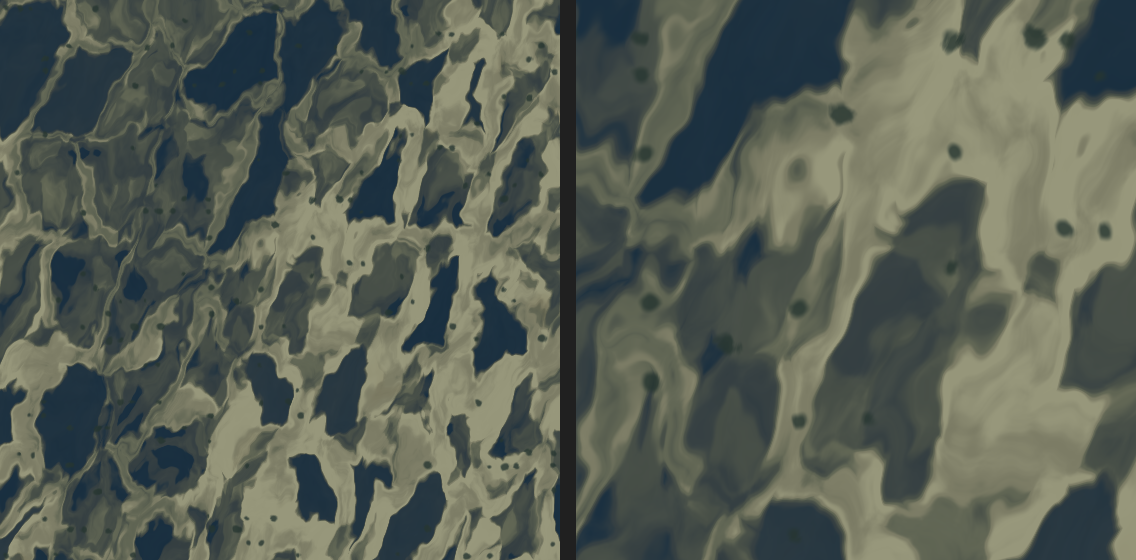
Left, the full canvas; right, a detail of the centre.
This texture is drawn by a three.js fragment shader. Its source:

```glsl
varying vec2 vUv;

#define CELLS vec2(8.5, 5.2)
#define LEAN 0.24
#define WARP 0.075
#define THIN_WALL 0.075
#define THICK_WALL 0.20
#define SOFT 0.035
#define OPEN_SHARE 0.40
#define SPECK_GRID 44.0
#define SPECK_SHARE 0.07

const vec3 NAVY  = vec3(0.10, 0.185, 0.25);
const vec3 SLATE = vec3(0.21, 0.25, 0.26);
const vec3 MOSS  = vec3(0.28, 0.31, 0.28);
const vec3 OLIVE = vec3(0.38, 0.40, 0.33);
const vec3 SAGE  = vec3(0.49, 0.49, 0.40);
const vec3 KHAKI = vec3(0.59, 0.59, 0.48);
const vec3 SPECK = vec3(0.15, 0.21, 0.19);
const vec3 OCHRE = vec3(0.42, 0.36, 0.24);

vec2 hash2(vec2 p) {
  p = vec2(dot(p, vec2(127.1, 311.7)), dot(p, vec2(269.5, 183.3)));
  return fract(sin(p) * 43758.5);
}

float corner(vec2 cell, vec2 offset) {
  float angle = 6.2832 * hash2(cell).x;
  return dot(vec2(cos(angle), sin(angle)), offset);
}

float gradientNoise(vec2 p) {
  vec2 i = floor(p), f = fract(p), e = vec2(1.0, 0.0);
  vec2 u = f * f * f * (f * (f * 6.0 - 15.0) + 10.0);
  float low = mix(corner(i, f), corner(i + e, f - e), u.x);
  float high = mix(corner(i + e.yx, f - e.yx), corner(i + e.xx, f - e.xx), u.x);
  return mix(low, high, u.y);
}

float fbm(vec2 p) {
  float sum = 0.0, amp = 1.0;
  for (int k = 0; k < 4; k++) {
    sum += amp * gradientNoise(p);
    p = mat2(1.6, 1.2, -1.2, 1.6) * p + 5.3;
    amp *= 0.5;
  }
  return sum;
}

// x: distance to the cell border, yz: random values of the cell
vec3 voronoi(vec2 p) {
  vec2 i = floor(p), f = fract(p), nearest = vec2(0.0), home = vec2(0.0);
  float best = 8.0, border = 8.0;
  for (int y = -1; y <= 1; y++)
  for (int x = -1; x <= 1; x++) {
    vec2 g = vec2(float(x), float(y));
    vec2 r = g + 0.1 + 0.8 * hash2(i + g) - f;
    if (dot(r, r) < best) { best = dot(r, r); nearest = r; home = g; }
  }
  for (int y = -2; y <= 2; y++)
  for (int x = -2; x <= 2; x++) {
    vec2 g = home + vec2(float(x), float(y));
    vec2 r = g + 0.1 + 0.8 * hash2(i + g) - f;
    vec2 d = r - nearest;
    if (dot(d, d) > 0.0001)
      border = min(border, dot(0.5 * (r + nearest), normalize(d)));
  }
  return vec3(border, hash2(i + home + 19.0));
}

vec3 ramp(float t) {
  vec3 c = mix(NAVY, SLATE, smoothstep(0.06, 0.25, t));
  c = mix(c, MOSS, smoothstep(0.25, 0.44, t));
  c = mix(c, OLIVE, smoothstep(0.44, 0.62, t));
  c = mix(c, SAGE, smoothstep(0.62, 0.76, t));
  return mix(c, KHAKI, smoothstep(0.76, 0.95, t));
}

void main() {
  // leaning, warped tissue space
  vec2 p = vUv;
  vec2 q = vec2(p.x - LEAN * p.y, p.y);
  vec2 bend = q * vec2(9.0, 6.0);
  vec2 s = q + WARP * vec2(0.7, 1.0) * vec2(fbm(bend + 3.0), fbm(bend + 41.0));
  float cloud = fbm(s * vec2(15.0, 9.0) + 11.0);
  float fine = fbm(s * vec2(52.0, 32.0));

  // pale tissue: lower right and left margin
  float slope = p.x - 0.25 - 0.35 * p.y - 0.22 * pow(p.y, 4.0);
  float region = max(slope, 0.07 - p.x) + 0.22 * gradientNoise(q * vec2(6.0, 4.0) + 8.0);
  float pale = smoothstep(-0.13, 0.13, region);

  // walls with a bright rim
  vec3 cell = voronoi(s * CELLS);
  float width = max(0.045, mix(THIN_WALL, THICK_WALL, pale) + 0.11 * cloud);
  float inside = smoothstep(-SOFT, SOFT, cell.x - width);
  float wall = mix(0.50, 0.85, pale) + 0.30 * cloud + 0.10 * fine;
  wall += 0.16 * exp(-pow((cell.x - width + 0.03) / 0.035, 2.0));

  // small pits in the walls, kernels in the filled cells
  vec3 pit = voronoi(s * CELLS * 2.1 + 7.0);
  float hole = smoothstep(-0.07, 0.07, pit.x - 0.20 - 0.12 * cloud);
  wall -= hole * step(0.5, pit.y) * mix(0.22, 0.50, pit.z);

  // open cells are flat navy, filled ones cloudy
  float filled = 0.27 + 0.14 * cell.z + 0.26 * cloud + 0.06 * fine;
  filled += hole * mix(-0.24, 0.20, step(0.45, pit.y));
  float lumen = mix(0.05 + 0.12 * cell.z + 0.03 * cloud, filled, step(OPEN_SHARE, cell.y));
  float tone = mix(wall, lumen, inside);
  vec3 color = ramp(clamp(tone, 0.0, 1.0));

  // rare ochre stains and dark specks
  float stain = smoothstep(0.38, 0.65, gradientNoise(s * vec2(11.0, 8.0) + 60.0));
  color = mix(color, OCHRE, 0.35 * stain * pale * (1.0 - inside));
  vec2 grid = (p + 0.006 * vec2(fine, cloud)) * SPECK_GRID;
  vec2 seed = hash2(floor(grid) + 77.0);
  float dotDistance = length(fract(grid) - 0.35 - 0.3 * seed.yx);
  float dotSize = 0.14 + 0.16 * seed.y;
  float speck = 1.0 - smoothstep(dotSize - 0.12, dotSize + 0.1, dotDistance);
  color = mix(color, SPECK, 0.8 * speck * step(seed.x, SPECK_SHARE));

  gl_FragColor = vec4(color + 0.008 * fine, 1.0);
}
```
